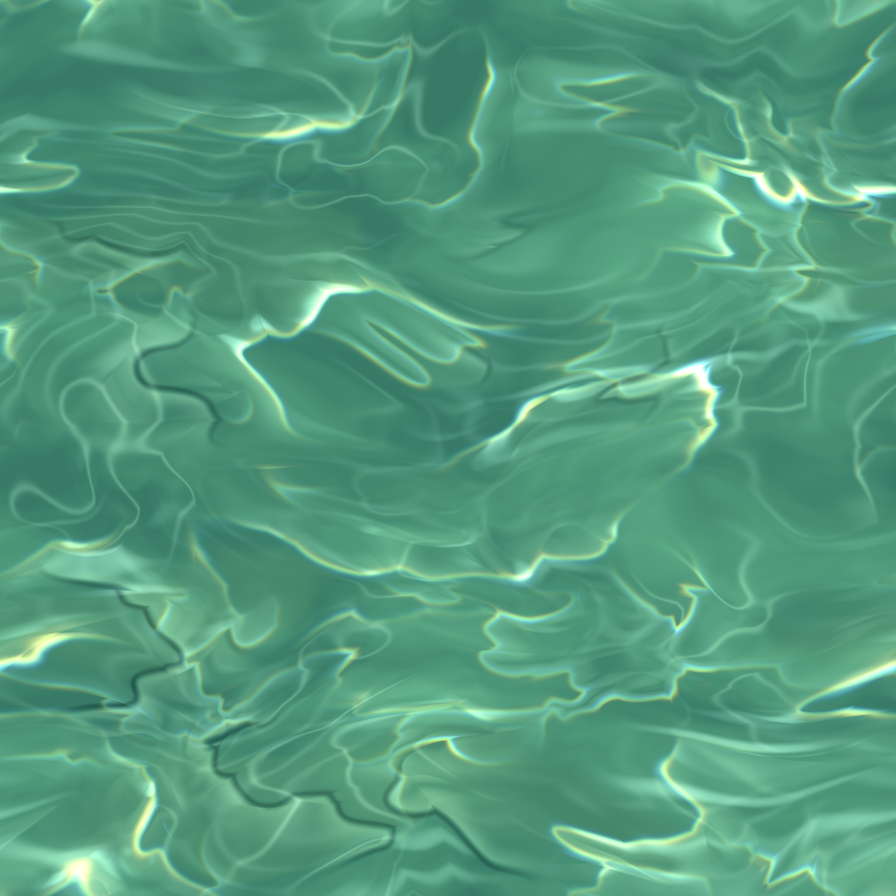
Reproduce this texture procedurally as a WebGL 2 fragment shader.

```glsl
#version 300 es
precision highp float;
// Sunlit shallow water: a mottled green body crossed by bright caustic folds.
// Folds are zero contours of warped, wrapping gradient noise; each one has a
// thin core split into colours, and a soft glow that fades to one side.
uniform vec2 u_resolution;
out vec4 fragColor;

vec2 gradientAt(vec2 cell, vec2 period, float seed) {
    vec3 h = fract(vec3(mod(cell, period), seed) * vec3(0.1031, 0.1030, 0.0973));
    h += dot(h, h.yzx + 33.33);
    float angle = 6.2832 * fract((h.x + h.y) * h.z);
    return vec2(cos(angle), sin(angle));
}

// Gradient noise that wraps over the unit square
float noise(vec2 uv, vec2 period, float seed) {
    vec2 p = uv * period;
    vec2 i = floor(p);
    vec2 f = p - i;
    vec2 u = f * f * f * (f * (f * 6.0 - 15.0) + 10.0);
    vec2 e = vec2(0.0, 1.0);
    float a = dot(gradientAt(i, period, seed), f);
    float b = dot(gradientAt(i + e.yx, period, seed), f - e.yx);
    float c = dot(gradientAt(i + e.xy, period, seed), f - e.xy);
    float d = dot(gradientAt(i + e.yy, period, seed), f - e.yy);
    return mix(mix(a, b, u.x), mix(c, d, u.x), u.y);
}

// Broad bends, then small creases that put kinks into the lines
vec2 warp(vec2 uv) {
    vec2 bend = vec2(noise(uv, vec2(3, 4), 1.0), noise(uv, vec2(3, 4), 2.0));
    uv += bend * vec2(0.20, 0.10);
    vec2 crease = vec2(noise(uv, vec2(8, 12), 3.0), noise(uv, vec2(8, 12), 4.0));
    return uv + abs(crease) * vec2(0.07, 0.045);
}

float surface(vec2 uv, vec2 period, float seed) {
    vec2 p = warp(uv);
    return noise(p, period, seed) + 0.17 * noise(p, period * 4.0, seed + 7.0);
}

// Approximate signed distance to the nearest fold, in canvas units
float foldDistance(vec2 uv, vec2 period, float seed) {
    vec2 e = vec2(0.002, 0.0);
    float f = surface(uv, period, seed);
    vec2 slope = vec2(surface(uv + e.xy, period, seed),
                      surface(uv + e.yx, period, seed)) - f;
    return f / max(length(slope) / e.x, 1.8);
}

// Core line with red, green and blue slightly apart
vec3 splitLine(float dist, float width, float spread) {
    vec3 d = (dist + spread * vec3(-1.0, -0.3, 1.0)) / width;
    return exp(-d * d);
}

float sideGlow(float dist, float reach) {
    return smoothstep(-0.004, 0.003, dist) * exp(-max(dist, 0.0) / reach);
}

float patches(vec2 uv, vec2 period, float seed, float low, float high) {
    return smoothstep(low, high, noise(uv, period, seed));
}

void main() {
    vec2 uv = gl_FragCoord.xy / u_resolution;
    vec2 p = warp(uv);

    // Water body
    float tone = 0.27 + 0.75 * noise(p, vec2(2, 4), 11.0)
               + 0.65 * noise(p, vec2(5, 11), 12.0)
               + 0.38 * noise(p, vec2(10, 26), 13.0)
               + 0.16 * noise(p, vec2(34, 70), 19.0);
    vec3 color = mix(vec3(0.230, 0.500, 0.415), vec3(0.370, 0.680, 0.530),
                     clamp(tone, -0.1, 1.1));
    float olive = patches(p, vec2(2, 5), 14.0, 0.22, 0.28);
    color = mix(color, vec3(0.31, 0.56, 0.42), 0.4 * olive);

    // Nested ripples and long flat streaks
    float rings = sin(38.0 * noise(p, vec2(3, 6), 15.0));
    color += 0.065 * pow(0.5 + 0.5 * rings, 5.0)
           * patches(uv, vec2(3, 4), 16.0, -0.1, 0.3);
    float streak = noise(p, vec2(5, 42), 17.0);
    color += vec3(0.22, 0.24, 0.23) * smoothstep(0.08, 0.5, streak)
           * patches(uv, vec2(3, 6), 18.0, -0.05, 0.35);

    // Main folds
    float main1 = foldDistance(uv, vec2(3, 5), 21.0);
    float power = patches(uv, vec2(4, 6), 22.0, -0.22, 0.35);
    float flare = patches(uv, vec2(11, 17), 23.0, 0.02, 0.4);
    color += vec3(0.18, 0.19, 0.14) * sideGlow(main1, 0.026) * power;
    color += vec3(0.36, 0.31, 0.24) * power * (0.55 + 1.1 * flare)
           * splitLine(main1, 0.0034 + 0.0025 * flare, 0.0023);

    // Fainter, finer folds
    float fine = foldDistance(uv, vec2(5, 8), 31.0);
    float finePower = patches(uv, vec2(5, 6), 32.0, -0.15, 0.35);
    color += vec3(0.13, 0.14, 0.11) * sideGlow(-fine, 0.018) * finePower;
    color += vec3(0.26, 0.24, 0.19) * finePower * (0.5 + 1.1 * flare)
           * splitLine(fine, 0.0031, 0.0019);

    // Blue-white glints and thin strands beside the strongest folds
    float glint = patches(p, vec2(18, 40), 41.0, 0.05, 0.38);
    color += vec3(0.34, 0.42, 0.42) * glint * power * sideGlow(main1, 0.018);
    float strand = abs(noise(p, vec2(9, 15), 42.0));
    color += vec3(0.13, 0.13, 0.11) * exp(-strand * strand * 700.0)
           * patches(uv, vec2(4, 5), 43.0, -0.05, 0.3);

    // Thin dark creases with a pale lip
    float crease = foldDistance(uv, vec2(3, 5), 51.0);
    float depth = patches(uv, vec2(3, 4), 52.0, 0.08, 0.35);
    color -= vec3(0.09, 0.14, 0.10) * depth * splitLine(crease, 0.003, 0.0).g;
    color += vec3(0.17, 0.17, 0.13) * depth * sideGlow(crease - 0.006, 0.02);

    fragColor = vec4(clamp(color, 0.0, 1.0), 1.0);
}
```
